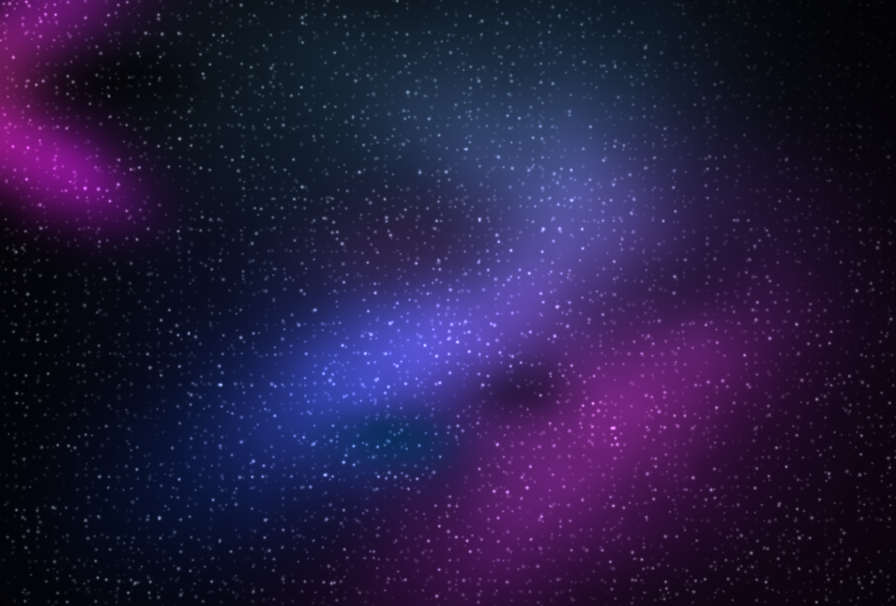
Give the GLSL for this background, as a WebGL 1 fragment shader.

```glsl
precision highp float;
// Deep-space nebula: blue, violet and magenta clouds over near-black sky.
// Tilted Gaussian glows are summed, shaded by dark lanes and soft noise,
// then covered with jittered grids of small blurred stars.

uniform vec2 u_resolution;

float hash(vec2 p) {
  return fract(sin(dot(p, vec2(127.1, 311.7))) * 43758.5453);
}

float valueNoise(vec2 p) {
  vec2 cell = floor(p);
  vec2 f = fract(p);
  f = f * f * (3.0 - 2.0 * f);
  float low = mix(hash(cell), hash(cell + vec2(1.0, 0.0)), f.x);
  float high = mix(hash(cell + vec2(0.0, 1.0)), hash(cell + 1.0), f.x);
  return mix(low, high, f.y);
}

float fbm(vec2 p) {
  float sum = 0.0;
  float amplitude = 0.5;
  for (int i = 0; i < 4; i++) {
    sum += amplitude * valueNoise(p);
    p = mat2(1.6, 1.2, -1.2, 1.6) * p + 7.3;
    amplitude *= 0.5;
  }
  return sum;
}

// Elliptical Gaussian; tilt is in radians, counter-clockwise.
float glow(vec2 p, vec2 center, vec2 radius, float tilt) {
  float c = cos(tilt);
  float s = sin(tilt);
  vec2 d = mat2(c, -s, s, c) * (p - center) / radius;
  return exp(-dot(d, d));
}

vec3 nebula(vec2 p) {
  // Slate-blue upper clouds
  vec3 color = vec3(0.07, 0.13, 0.18) * glow(p, vec2(0.67, 0.83), vec2(0.42, 0.23), -0.15);
  color += vec3(0.03, 0.06, 0.09) * glow(p, vec2(1.00, 0.93), vec2(0.22, 0.18), 0.0);
  color += vec3(0.15, 0.18, 0.30) * glow(p, vec2(0.89, 0.69), vec2(0.22, 0.15), -0.5);

  // Blue and violet core
  color += vec3(0.12, 0.17, 0.43) * glow(p, vec2(0.62, 0.39), vec2(0.23, 0.14), 0.6);
  color += vec3(0.21, 0.14, 0.34) * glow(p, vec2(0.82, 0.49), vec2(0.26, 0.13), 0.45);
  color += vec3(0.02, 0.06, 0.18) * glow(p, vec2(0.42, 0.25), vec2(0.33, 0.19), 0.4);
  color += vec3(0.02, 0.03, 0.08) * glow(p, vec2(0.42, 0.55), vec2(0.35, 0.18), 0.2);

  // Magenta lower right
  color += vec3(0.13, 0.03, 0.15) * glow(p, vec2(1.10, 0.28), vec2(0.42, 0.32), 0.4);
  color += vec3(0.22, 0.06, 0.21) * glow(p, vec2(1.07, 0.35), vec2(0.21, 0.12), 0.55);
  color += vec3(0.17, 0.06, 0.19) * glow(p, vec2(0.88, 0.20), vec2(0.22, 0.15), 0.5);
  color += vec3(0.10, 0.02, 0.12) * glow(p, vec2(0.76, 0.04), vec2(0.28, 0.12), 0.2);
  color += vec3(0.06, 0.03, 0.10) * glow(p, vec2(1.15, 0.58), vec2(0.25, 0.20), 0.0);

  // Bright magenta plumes at the left edge
  color += vec3(0.46, 0.06, 0.42) * glow(p, vec2(-0.03, 0.78), vec2(0.14, 0.08), -0.5);
  color += vec3(0.36, 0.03, 0.39) * glow(p, vec2(0.13, 0.72), vec2(0.12, 0.075), -0.45);
  color += vec3(0.36, 0.05, 0.38) * glow(p, vec2(0.08, 0.99), vec2(0.18, 0.09), 0.35);
  color += vec3(0.22, 0.06, 0.12) * glow(p, vec2(-0.02, 0.89), vec2(0.10, 0.09), 0.0);

  // Maroon, teal and dark lanes
  color = mix(color, vec3(0.19, 0.11, 0.24), 0.65 * glow(p, vec2(0.67, 0.60), vec2(0.15, 0.075), 0.1));
  color = mix(color, vec3(0.02, 0.17, 0.34), 0.85 * glow(p, vec2(0.64, 0.265), vec2(0.10, 0.055), -0.2));
  color *= 1.0 - 0.45 * glow(p, vec2(0.86, 0.36), vec2(0.09, 0.06), 0.3);
  color *= 1.0 - 0.35 * glow(p, vec2(1.13, 0.54), vec2(0.13, 0.07), 0.2);
  color *= 1.0 - 0.60 * glow(p, vec2(0.21, 0.86), vec2(0.13, 0.045), 0.0);
  return color;
}

// One star per occupied cell, kept inside its cell.
float starLayer(vec2 p, float cellSize, float radius, float density, float seed) {
  vec2 grid = p / cellSize;
  vec2 cell = floor(grid);
  vec2 key = cell + seed;
  vec2 jitter = vec2(hash(key + 3.1), hash(key + 8.7));
  vec2 offset = (fract(grid) - mix(vec2(0.25), vec2(0.75), jitter)) * cellSize;
  float present = step(hash(key + 15.3), density);
  float magnitude = mix(0.2, 1.0, pow(hash(key + 21.9), 3.0));
  return present * magnitude * exp(-dot(offset, offset) / (radius * radius));
}

void main() {
  vec2 p = gl_FragCoord.xy / u_resolution.y;
  float aspect = u_resolution.x / u_resolution.y;

  // Clouds with gentle warping and mottling
  vec2 warp = vec2(fbm(p * 4.0), fbm(p * 4.0 + 19.0)) - 0.47;
  float mottling = 0.82 + 0.38 * fbm(p * 6.0 + 4.0);
  vec3 color = vec3(0.008, 0.008, 0.016) + nebula(p + 0.07 * warp) * mottling;

  // Stars fade toward the empty upper-right corner
  float cornerFade = 1.0 - 0.85 * glow(p, vec2(aspect, 1.0), vec2(0.55, 0.40), 0.0);
  float stars = starLayer(p, 0.017, 0.0024, 0.42, 11.0);
  stars += starLayer(p + 0.37, 0.025, 0.0028, 0.40, 47.0);
  stars += 0.6 * starLayer(p + 0.71, 0.013, 0.0020, 0.30, 83.0);
  vec3 starColor = mix(vec3(0.48, 0.52, 0.55), color + 0.35, 0.5);
  color += starColor * stars * cornerFade;

  gl_FragColor = vec4(color, 1.0);
}
```
